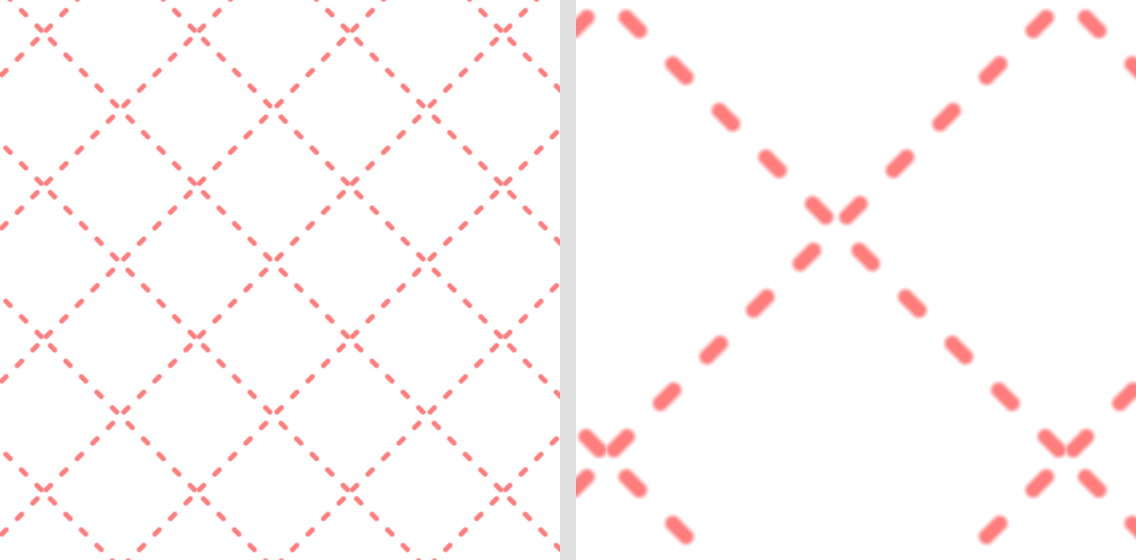
Left, the full canvas; right, a detail of the centre.
This pattern is drawn by a WebGL 1 fragment shader. Its source:

```glsl
precision highp float;

uniform vec2 u_resolution;

// Canvas units
const float TILE = 0.27344;
const vec2 LATTICE_ORIGIN = vec2(0.0781, 0.1211);

// Tile units; dash lengths are measured along one axis of the diagonal
const float DASH_SPACING = 0.1014;
const float FIRST_DASH = 0.0571;
const float LAST_DASH_INDEX = 9.0;
const float DASH_HALF_LENGTH = 0.0143;
const float STROKE_RADIUS = 0.0162;
const float EDGE_SOFTNESS = 0.008;

const vec3 PAPER = vec3(1.0);
const vec3 INK = vec3(1.0, 0.49, 0.49);

// Distance to the round-capped dashes on the lines x - y = integer.
// The dash sequence restarts every tile, leaving one shorter gap.
float dashedDiagonal(vec2 p) {
  p.x -= floor(p.x - p.y + 0.5);
  float along = 0.5 * (p.x + p.y);
  float across = 0.5 * (p.x - p.y);

  float travel = fract(along - FIRST_DASH + 0.5 * DASH_SPACING);
  float index = min(floor(travel / DASH_SPACING), LAST_DASH_INDEX);
  float offset = travel - (index + 0.5) * DASH_SPACING;

  vec2 toCore = vec2(max(abs(offset) - DASH_HALF_LENGTH, 0.0), across);
  return sqrt(2.0) * length(toCore) - STROKE_RADIUS;
}

void main() {
  vec2 uv = gl_FragCoord.xy / u_resolution.y;
  vec2 p = (uv - LATTICE_ORIGIN) / TILE;
  p.y = -p.y;

  // Both diagonals, mirrored about the vertical axis
  float d = min(dashedDiagonal(p), dashedDiagonal(vec2(-p.x, p.y)));

  float halfPixel = 0.5 / (u_resolution.y * TILE);
  float edge = max(EDGE_SOFTNESS, halfPixel);
  float coverage = 1.0 - smoothstep(-edge, edge, d);

  gl_FragColor = vec4(mix(PAPER, INK, coverage), 1.0);
}
```
